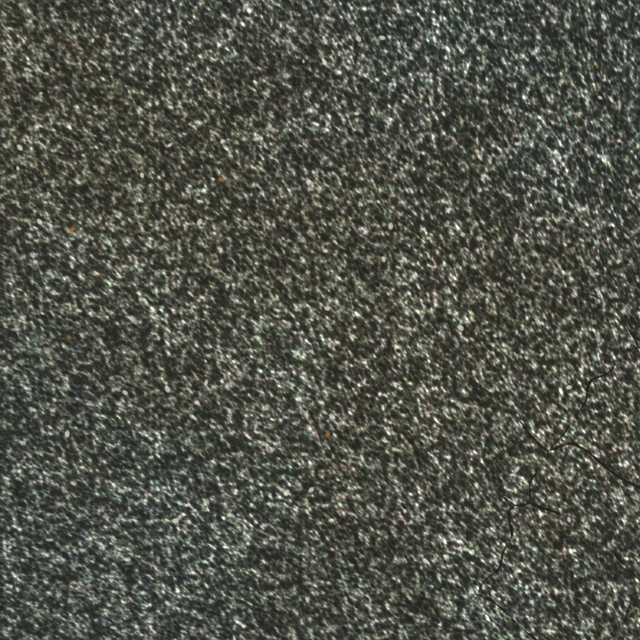
Give the GLSL for this texture, as a three.js fragment shader.

```glsl
// Worn asphalt: slanted mineral grains over warm and cool blotches, with pale
// chips and thin cracks. Grains are sparse cellular noise (one soft signed
// spot per cell) mapped to a log-normal tone; cracks are warped cell borders.

varying vec2 vUv;

const float COARSE_GRAINS = 116.0;   // grain cells across the canvas
const float FINE_GRAINS = 195.0;
const float COARSE_WEIGHT = 0.76;
const float FINE_WEIGHT = 0.58;
const vec2 GRAIN_SHAPE = vec2(3.6, 10.0);  // falloff along and across a grain
const vec2 ROUND_SHAPE = vec2(5.0);
const float GRAIN_CHROMA = 0.10;
const float BROAD_WEIGHT = 0.08;
const float PATCH_WEIGHT = 0.12;

const float MEDIAN_TONE = 0.292;
const float TONE_SPREAD = 0.40;
const float TONE_SKEW = 0.045;
const float PEAK_SOFTENING = 0.14;   // holds back extreme grains
const vec3 WARM_TINT = vec3(1.00, 1.00, 0.84);
const vec3 COOL_TINT = vec3(0.93, 1.00, 0.92);
const vec3 BRIGHT_TINT = vec3(0.99, 1.00, 0.93);

const float CHIP_CELLS = 24.0;
const float CHIP_CHANCE = 0.10;
const float OCHRE_SHARE = 0.18;
const vec3 PALE_CHIP = vec3(0.88, 0.88, 0.82);
const vec3 OCHRE_CHIP = vec3(0.66, 0.46, 0.20);

const vec2 CRACK_CELLS = vec2(6.5, 4.2);
const float CRACK_WIDTH = 0.0015;
const vec3 CRACK_COLOR = vec3(0.11, 0.115, 0.10);

vec3 hash3(vec2 p) {
  vec3 q = fract(p.xyx * vec3(0.1031, 0.1030, 0.0973));
  q += dot(q, q.yxz + 33.33);
  return fract((q.xxy + q.yzz) * q.zyx);
}

// Sum of oriented soft spots with random signed weights, near unit variance.
vec3 spotNoise(vec2 p, float angle, vec2 shape, float chroma) {
  vec2 cell = floor(p);
  vec2 axis = vec2(cos(angle), sin(angle));
  vec3 sum = vec3(0.0);
  for (int j = -1; j <= 1; j++) {
    for (int i = -1; i <= 1; i++) {
      vec2 id = cell + vec2(float(i), float(j));
      vec3 h = hash3(id);
      float level = 2.0 * h.z - 1.0;
      vec3 weight = vec3(sign(level) * mix(0.45, 1.0, abs(level)));
      weight += chroma * (2.0 * hash3(id + 71.0) - 1.0);
      vec2 d = p - id - mix(vec2(0.12), vec2(0.88), h.xy);
      vec2 local = vec2(dot(d, axis), dot(d, vec2(-axis.y, axis.x)));
      sum += weight * exp(-dot(shape, local * local));
    }
  }
  return sum * 2.65;
}

// Distance to the border between the two nearest cell points, canvas units.
float crackDistance(vec2 uv) {
  vec2 wobble = 0.010 * sin(uv.yx * vec2(31.0, 37.0) + vec2(0.7, 2.1))
              + 0.004 * sin(uv.yx * vec2(97.0, 83.0) + uv * 41.0);
  vec2 p = uv + wobble;
  vec2 cell = floor(p * CRACK_CELLS);
  vec2 nearest = vec2(9.0);
  vec2 second = vec2(9.0);
  for (int j = -1; j <= 1; j++) {
    for (int i = -1; i <= 1; i++) {
      vec2 id = cell + vec2(float(i), float(j));
      vec2 d = (id + hash3(id + 19.0).xy) / CRACK_CELLS - p;
      if (dot(d, d) < dot(nearest, nearest)) {
        second = nearest;
        nearest = d;
      } else if (dot(d, d) < dot(second, second)) {
        second = d;
      }
    }
  }
  return dot(0.5 * (nearest + second), normalize(second - nearest));
}

void main() {
  vec2 uv = vUv;

  // Slow blotches of light, dark and hue
  float broad = spotNoise(uv * 6.0 + 40.0, 0.0, ROUND_SHAPE, 0.0).x;
  float patchy = spotNoise(uv * 24.0 + 90.0, 0.5, ROUND_SHAPE, 0.0).x;
  float coolness = smoothstep(0.1, 0.8, abs(uv.x * 0.6 + uv.y - 0.85) + 0.08 * broad + 0.1);

  // Grains, leaning more steeply towards the upper right
  float lean = mix(-0.5, -1.15, 0.6 * uv.x + 0.4 * uv.y);
  vec3 grain = COARSE_WEIGHT * spotNoise(uv * COARSE_GRAINS, lean, GRAIN_SHAPE, GRAIN_CHROMA)
             + FINE_WEIGHT * spotNoise(uv * FINE_GRAINS + 300.0, lean, GRAIN_SHAPE, GRAIN_CHROMA);
  grain *= 1.12 * inversesqrt(1.0 + PEAK_SOFTENING * grain * grain);
  grain = grain * mix(0.95, 1.07, uv.x) + BROAD_WEIGHT * broad + PATCH_WEIGHT * patchy;

  // Log-normal tone, turning neutral in the highlights
  vec3 tone = MEDIAN_TONE * exp(TONE_SPREAD * grain + TONE_SKEW * grain * grain);
  vec3 tint = mix(WARM_TINT, COOL_TINT, coolness);
  vec3 color = tone * mix(tint, BRIGHT_TINT, smoothstep(0.3, 0.8, tone.g));

  // Cracks, broken up and kept to the lower right
  float region = smoothstep(0.70, 0.78, uv.x) * (1.0 - smoothstep(0.58, 0.74, uv.y));
  float strength = region * smoothstep(-1.2, 0.4, patchy + 0.5 * broad);
  float crack = 1.0 - smoothstep(0.4 * CRACK_WIDTH, 1.7 * CRACK_WIDTH, crackDistance(uv));
  color = mix(color, CRACK_COLOR, 0.8 * crack * strength);

  // Scattered pale and ochre chips, each a slanted oval
  vec2 chipId = floor(uv * CHIP_CELLS);
  vec3 place = hash3(chipId + 150.0);
  vec3 kind = hash3(chipId + 230.0);
  vec2 offset = fract(uv * CHIP_CELLS) - mix(vec2(0.25), vec2(0.75), place.xy);
  float turn = 3.14 * kind.z;
  vec2 side = vec2(cos(turn), sin(turn));
  float reach = length(vec2(dot(offset, side), 1.5 * dot(offset, vec2(-side.y, side.x))));
  float radius = mix(0.07, 0.14, place.z);
  float chip = (1.0 - smoothstep(radius - 0.06, radius + 0.05, reach)) * step(kind.x, CHIP_CHANCE);
  vec3 chipColor = mix(PALE_CHIP, OCHRE_CHIP, step(kind.y, OCHRE_SHARE));
  color = mix(color, chipColor * mix(0.85, 1.1, tone.g), 0.9 * chip);

  gl_FragColor = vec4(clamp(color, 0.0, 1.0), 1.0);
}
```
